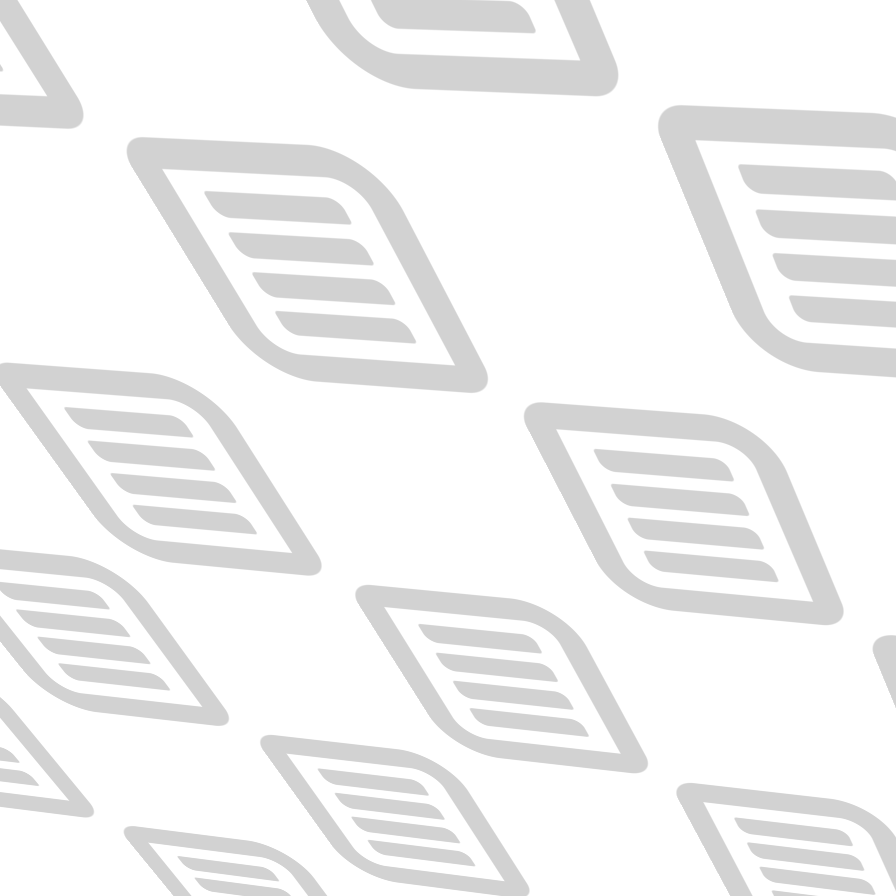
Write a WebGL 1 fragment shader that draws this pattern.

```glsl
precision highp float;

uniform vec2 u_resolution;

// Rectangle whose two diagonal corner pairs have different radii (y points down).
float leafBox(vec2 p, vec2 halfSize, float sharpRadius, float broadRadius) {
  float radius = p.x * p.y < 0.0 ? broadRadius : sharpRadius;
  vec2 q = abs(p) - halfSize + radius;
  return length(max(q, 0.0)) + min(max(q.x, q.y), 0.0) - radius;
}

// Framed sheet in the unit square with four bars inside.
float sheetDistance(vec2 p) {
  float outline = leafBox(p - 0.5, vec2(0.5), 0.125, 0.24);
  float frame = max(outline, -outline - 0.121);
  float bar = clamp(floor((p.y - 0.17) / 0.163), 0.0, 3.0);
  vec2 barCentre = vec2(0.502, 0.252 + 0.163 * bar);
  return min(frame, leafBox(p - barCentre, vec2(0.267, 0.052), 0.015, 0.05));
}

void main() {
  vec2 pos = gl_FragCoord.xy / u_resolution;
  pos.y = 1.0 - pos.y;

  // Perspective view of the tilted plane, in sheet widths and heights.
  float depth = 1.0 + 0.1175 * pos.x - 0.3871 * pos.y;
  vec2 plane = vec2(3.523 * pos.x - 2.163 * pos.y - 0.1147,
                    3.325 * pos.y - 0.1566 * pos.x - 0.484) / depth;

  // Diagonal rows: sheets repeat every five grid units, rows step unevenly.
  vec2 gridUnit = vec2(0.2092, 0.2038);
  vec2 rowOrigin = vec2(5.0, -6.0);
  float nearest = 10.0;
  for (int i = 0; i < 5; i++) {
    float row = float(i);
    vec2 local = plane / gridUnit - rowOrigin;
    local -= 5.0 * floor(local.x / 5.0);
    nearest = min(nearest, sheetDistance(local * gridUnit));
    rowOrigin += vec2(-5.0 - mod(row, 2.0), 6.0 - floor((row + 1.0) / 2.0));
  }

  float softness = 3.0 / (depth * min(u_resolution.x, u_resolution.y));
  float ink = 1.0 - smoothstep(-softness, softness, nearest);
  gl_FragColor = vec4(mix(vec3(1.0), vec3(0.825), ink), 1.0);
}
```
